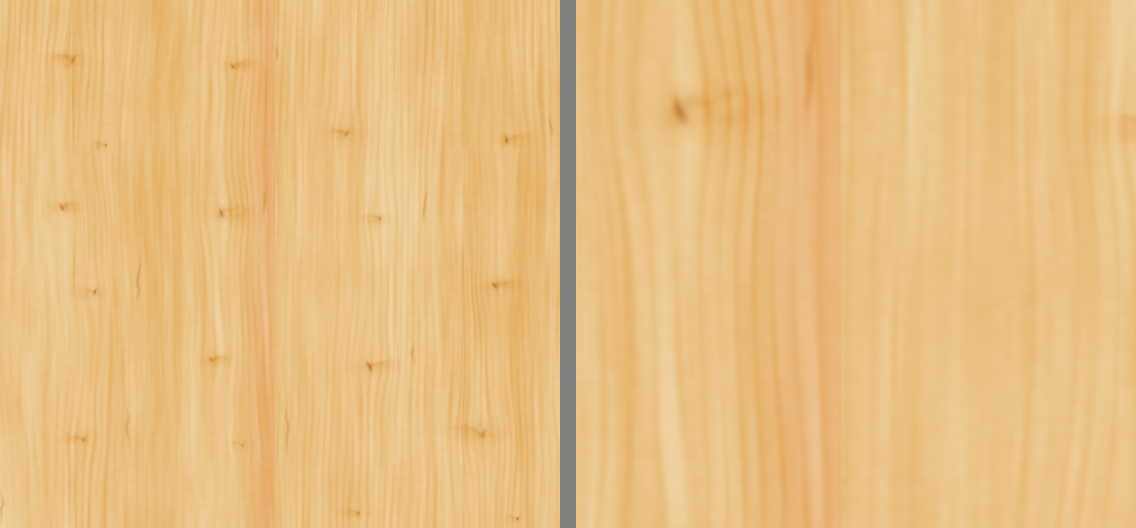
Left, the full canvas; right, a detail of the centre.
Reproduce this texture procedurally as a Shadertoy shader.

```glsl
#define LIGHT vec3(0.925, 0.785, 0.565)
#define DEEP vec3(0.900, 0.690, 0.395)
#define KNOT_BROWN vec3(0.74, 0.45, 0.16)
#define PEACH vec3(0.008, -0.012, 0.022)
#define BASE_TONE 0.30
#define BAND_AMOUNT 0.65
#define STREAK_AMOUNT 0.50
#define FINE_AMOUNT 0.42
#define RING_AMOUNT 0.42
#define RING_FREQ 78.0
#define KNOT_COUNT 17
#define GASH_COUNT 9

float hash(vec2 p) {
    vec3 q = fract(vec3(p.xyx) * 0.1031);
    q += dot(q, q.yzx + 33.33);
    return fract((q.x + q.y) * q.z);
}

// Value noise, centred on zero
float noise(vec2 p) {
    vec2 i = floor(p), f = fract(p);
    f = f * f * (3.0 - 2.0 * f);
    float low = mix(hash(i), hash(i + vec2(1, 0)), f.x);
    float high = mix(hash(i + vec2(0, 1)), hash(i + vec2(1, 1)), f.x);
    return mix(low, high, f.y) - 0.5;
}

float bump(float x, float width) {
    x /= width;
    return exp(-x * x);
}

// Even scatter over the canvas
vec2 scatter(float i, float seed) {
    return fract(vec2(0.7549, 0.5698) * i + vec2(0.11, 0.61) * seed) * vec2(1.0, 0.94);
}

// Knots: x = brown core, y = soft stain, z = sideways bend of the grain
vec3 knots(vec2 p) {
    vec3 sum = vec3(0);
    for (int k = 0; k < KNOT_COUNT; k++) {
        float i = float(k);
        float h = hash(vec2(i, 7.0));
        float size = mix(0.5, 1.6, h * h);
        float side = hash(vec2(i, 19.0)) < 0.5 ? -1.0 : 1.0;
        vec2 d = (p - scatter(i, 1.0)) / size;
        d += 0.006 * vec2(noise(p * 70.0), noise(p * 70.0 + 40.0));
        float core = bump(d.x + 0.4 * side * d.y, 0.0035) * bump(d.y, 0.006);
        float along = d.x * side;
        float wing = bump(d.y - 0.45 * along + 5.0 * along * along, 0.0035)
            * smoothstep(-0.003, 0.004, along) * smoothstep(0.045, 0.005, along);
        float smudge = bump(d.x - 0.015 * side, 0.034) * bump(d.y, 0.013);
        sum.x += core * (0.35 + 0.5 * hash(vec2(i, 31.0))) + wing * 0.13;
        sum.y += smudge * (0.35 + 0.35 * h) + wing * 0.3;
        sum.z += d.x * bump(length(d * vec2(1.0, 0.7)), 0.035) * size;
    }
    return sum;
}

// Thin upright resin marks
float gashes(vec2 p) {
    float sum = 0.0;
    for (int k = 0; k < GASH_COUNT; k++) {
        float i = float(k);
        vec2 d = p - scatter(i, 4.3);
        d.x -= d.y * 0.2 * (hash(vec2(i, 3.0)) - 0.3) + 0.006 * noise(p.yy * 45.0 + i);
        sum += bump(d.x, 0.0026) * bump(d.y, mix(0.012, 0.04, hash(vec2(i, 5.0))));
    }
    return sum;
}

// Boards with soft inner shading and clear joints
float boardTone(float x, vec3 joint) {
    float tone = mix(-0.14, 0.03, joint.x);
    tone = mix(tone, -0.12, joint.y);
    tone = mix(tone, 0.03, joint.z);
    tone += 0.15 * bump(x - 0.29, 0.05) - 0.20 * bump(x - 0.39, 0.035);
    tone += 0.24 * smoothstep(0.40, 0.48, x) * (1.0 - joint.y);
    return tone + 0.28 * joint.z * exp(-max(x - 0.825, 0.0) / 0.06);
}

void mainImage(out vec4 fragColor, in vec2 fragCoord) {
    vec2 p = fragCoord / iResolution.x;
    vec3 seams = vec3(0.13, 0.49, 0.825);
    vec3 offset = p.x - seams - vec3(0.010, 0.001, 0.005) * noise(vec2(p.y * 7.0, 2.0));
    vec3 joint = smoothstep(-0.003, 0.003, offset);
    float board = dot(joint, vec3(1));
    vec3 knot = knots(p);

    // Grain space: tall slow drift, a tilt per board, and bending around knots
    vec2 g = p;
    g.x += 0.022 * noise(vec2(p.x * 6.0, p.y * 3.0)) + 0.006 * noise(p * vec2(22, 9));
    g.x += 0.02 * sin(board * 2.4) * p.y - 0.45 * knot.z;

    // Broad bands, streaks, fine fibres and cross flecks
    float tone = BASE_TONE + boardTone(p.x, joint);
    tone += BAND_AMOUNT * (0.6 * noise(g * vec2(13, 1.8)) + 0.6 * noise(g * vec2(34, 3.5) + 9.0));
    tone += STREAK_AMOUNT * noise(g * vec2(95, 5) + 21.0);
    tone += FINE_AMOUNT * noise(g * vec2(210, 14) + 33.0);
    tone += 0.16 * noise(p * vec2(130, 190)) + 0.22 * noise(p * vec2(9, 13) + 50.0);

    // Growth rings fade in and out across the boards
    float phase = g.x * RING_FREQ + 1.6 * noise(g * vec2(17, 2) + 70.0);
    float ring = pow(0.5 + 0.5 * sin(6.2832 * phase), 2.5) - 0.3;
    float ringMask = smoothstep(-0.2, 0.25, noise(p * vec2(7, 2.2) + 80.0));
    ringMask += 0.5 * bump(p.x - 0.20, 0.06) + 1.2 * knot.y;
    tone += RING_AMOUNT * ring * ringMask * (0.8 + noise(g * vec2(60, 12)));

    // Joint lines, stains and marks
    float jointLine = bump(offset.x, 0.0025) + 0.8 * bump(offset.z, 0.0025);
    tone += 0.6 * jointLine * smoothstep(-0.15, 0.3, noise(vec2(p.y * 11.0, 5.0)));
    tone += knot.y * (0.9 + noise(p * vec2(40, 90)));
    float gash = gashes(p);
    tone += 0.55 * gash;

    vec3 color = mix(LIGHT, DEEP, clamp(tone, -0.3, 1.5));
    color += PEACH * smoothstep(0.42, 0.48, p.x) * (1.0 - joint.y);
    color = mix(color, KNOT_BROWN, clamp(knot.x + 0.22 * gash, 0.0, 0.85));
    fragColor = vec4(color, 1.0);
}
```
